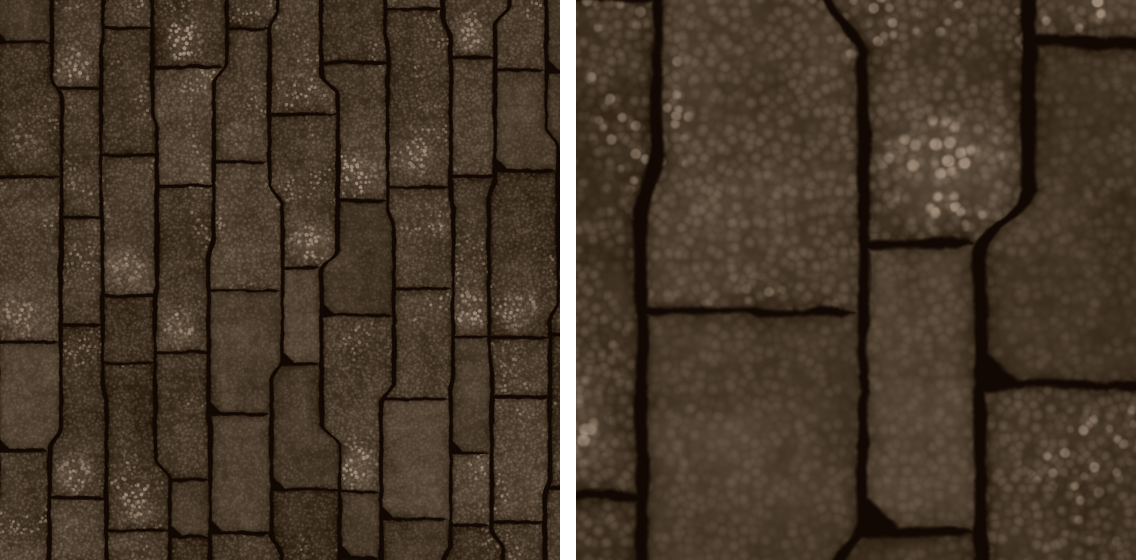
Left: the whole. Right: its middle third, enlarged.
Give the GLSL for this texture, as a WebGL 1 fragment shader.

```glsl
precision highp float;
// Weathered brown stone blocks stacked in ten uneven upright columns, split by dark cracks.
// Hashed column edges and joints give each block its box; layered sines stain the stone
// and cellular grains add grit, lichen patches and pale speckles.
uniform vec2 u_resolution;

float hash(vec2 p) {
  vec3 q = fract(p.xyx * 0.1031);
  q += dot(q, q.yzx + 33.33);
  return fract((q.x + q.y) * q.z);
}

// Warped layered sines, roughly -1 to 1
float mottle(vec2 p) {
  float sum = 0.0, amp = 0.5;
  for (int i = 0; i < 4; i++) {
    p = mat2(0.8, 0.6, -0.6, 0.8) * p * 1.7 + 1.3;
    p += 0.7 * sin(p.yx * 1.3);
    sum += amp * sin(p.x) * sin(p.y);
    amp *= 0.6;
  }
  return sum;
}

// Cellular grit: the brightest soft dot among the neighbouring cells
float grains(vec2 p) {
  vec2 cell = floor(p);
  float best = 0.0;
  for (int y = -1; y <= 1; y++) {
    for (int x = -1; x <= 1; x++) {
      vec2 id = cell + vec2(float(x), float(y));
      vec2 dot0 = id + vec2(hash(id + 17.0), hash(id + 51.0));
      best = max(best, hash(id) * smoothstep(0.95, 0.1, length(p - dot0)));
    }
  }
  return best;
}

// Left edge of a column at height y, with sudden sideways jogs
float columnEdge(float c, float y) {
  float t = y * 3.2 + 7.0 * hash(vec2(c, 3.0));
  float k = floor(t);
  float jog = mix(hash(vec2(c, k + 20.0)), hash(vec2(c, k + 21.0)),
                  smoothstep(0.44, 0.56, fract(t)));
  return 0.1 * (c - 0.28 + 0.4 * jog) + 0.0018 * mottle(vec2(y * 34.0, c * 9.0));
}

// Height of a joint, in rows
float joint(float c, float r) {
  return r + 0.68 * hash(vec2(c + 40.0, r + 9.0));
}

void main() {
  vec2 p = gl_FragCoord.xy / u_resolution;

  // Find the column and the block within it
  float c = floor(p.x * 10.0 + 0.3);
  if (columnEdge(c, p.y) > p.x) c -= 1.0;
  float left = p.x - columnEdge(c, p.y);
  float right = columnEdge(c + 1.0, p.y) - p.x;
  float rows = 4.4;
  float t = p.y * rows + 5.0 * hash(vec2(c, 77.0)) + 0.012 * mottle(vec2(p.x * 30.0, c * 5.0));
  float r = floor(t);
  if (joint(c, r) > t) r -= 1.0;
  float below = (t - joint(c, r)) / rows;
  float above = (joint(c, r + 1.0) - t) / rows;
  float height = below + above, width = left + right;

  // Tall blocks carry lichen; some of the rest are smooth with a cut lower left corner
  float kind = hash(vec2(c + 5.0, r + 60.0));
  float tall = smoothstep(0.22, 0.26, height);
  float smoothStone = step(0.55, kind) * (1.0 - tall);

  // Cracks of varying width; flat joints thin out toward the right
  float wear = mottle(p * 9.0 + 4.0);
  float sideGap = min(left, right) - 0.0031 - 0.0018 * wear;
  float jointGap = min(below, above) - 0.0023 - 0.0012 * wear
                 + 0.0035 * smoothstep(0.016, 0.0, right) * step(0.4, kind);
  float cut = (left + below - 0.019 * smoothStone - 0.005) * 0.7;
  float gap = min(min(sideGap, jointGap), cut);
  gap += 0.0011 * mottle(p * 75.0);

  // Stone tone: stains, grit, lichen and speckle clusters
  float stain = mottle(p * 17.0 + c * 3.0);
  float grit = grains(p * 190.0);
  float speck = grains(p * 135.0 + 30.0);
  float tone = 0.37 + 0.2 * (hash(vec2(c, r + 31.0)) - 0.5);
  tone -= 0.11 * tall * smoothstep(0.04, 0.2, below);
  tone += 0.13 * stain + 0.08 * mottle(p * 60.0);
  tone += (0.36 - 0.14 * smoothStone) * (grit - 0.42);
  float rough = 1.0 - 0.85 * smoothStone;
  float cluster = smoothstep(0.0, 0.55, mottle(p * 12.0 + r * 7.0 + 2.0));
  tone += 0.62 * rough * cluster * smoothstep(0.45, 0.9, speck);
  vec2 fromPatch = vec2(left - 0.45 * width, below - 0.047);
  float patchSize = length(fromPatch) + 0.012 * mottle(p * 45.0);
  float lichen = tall * smoothstep(0.043, 0.018, patchSize);
  tone += lichen * (0.12 + 0.6 * smoothstep(0.25, 0.8, speck));

  // Soft shade beside the cracks, then the dark cracks themselves
  tone -= 0.28 * exp(-max(gap, 0.0) / 0.005);
  vec3 darkStone = vec3(0.175, 0.125, 0.07), paleStone = vec3(0.52, 0.45, 0.38);
  vec3 stone = mix(darkStone, paleStone, clamp(tone, -0.15, 1.25));
  vec3 crack = vec3(0.065, 0.03, 0.01);
  gl_FragColor = vec4(mix(crack, stone, smoothstep(-0.0012, 0.0022, gap)), 1.0);
}
```
